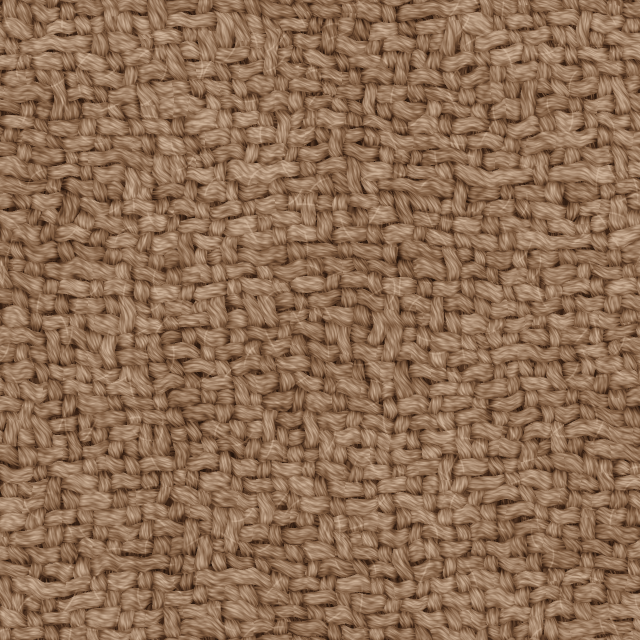
Write a Shadertoy shader that draws this texture.

```glsl
const vec2 THREADS = vec2(42.0, 39.0);   // warp columns, weft rows
const vec3 GAP   = vec3(0.14, 0.08, 0.045);
const vec3 DARK  = vec3(0.25, 0.15, 0.09);
const vec3 JUTE  = vec3(0.49, 0.35, 0.24);
const vec3 STRAW = vec3(0.77, 0.66, 0.56);

float hash(vec2 p) {
    vec3 q = fract(vec3(p.xyx) * 0.1031);
    q += dot(q, q.yzx + 33.33);
    return fract((q.x + q.y) * q.z);
}

vec2 hash2(vec2 p) {
    return vec2(hash(p), hash(p + 71.7));
}

// Distance to the nearest scattered point
float cellular(vec2 p) {
    vec2 cell = floor(p);
    float nearest = 2.0;
    for (int j = -1; j <= 1; j++)
    for (int i = -1; i <= 1; i++) {
        vec2 c = cell + vec2(i, j);
        nearest = min(nearest, distance(p, c + hash2(c)));
    }
    return nearest;
}

// Slow drift that bends the thread grid
vec2 drift(vec2 p) {
    vec2 broad = sin(p.yx * vec2(0.31, 0.27) + 1.7 * sin(p * 0.19));
    vec2 local = sin(p.yx * vec2(1.13, 0.83) + 2.0 * sin(p * 0.71 + 2.0));
    return 0.28 * broad + 0.13 * local;
}

// +1 where the warp lies on top, -1 where the weft does; some crossings slip
float warpSide(vec2 cell) {
    float twill = mod(cell.x + cell.y, 3.0) < 0.5 ? 1.0 : -1.0;
    return hash(cell + 13.0) > 0.92 ? -twill : twill;
}

// One thread: height, position along, position across (-1..1), tone
vec4 thread(float along, float across, float id, bool isWarp) {
    float a = floor(along - 0.5);
    vec2 here = isWarp ? vec2(id, a) : vec2(a, id);
    vec2 next = here + (isWarp ? vec2(0.0, 1.0) : vec2(1.0, 0.0));
    float blend = smoothstep(0.1, 0.9, fract(along - 0.5));
    float lift = mix(warpSide(here), warpSide(next), blend) * (isWarp ? 1.0 : -1.0);

    float seed = hash(vec2(id, isWarp ? 5.0 : 91.0));
    float sway = 0.13 * sin(along * 1.7 + seed * 40.0) + 0.06 * sin(along * 3.9 + seed * 90.0);
    float halfWidth = 0.46 + 0.07 * lift + 0.05 * sin(along * 0.8 + seed * 60.0);
    float v = (across - id - 0.5 - sway) / halfWidth;
    float height = abs(v) < 1.0 ? 0.6 * sqrt(1.0 - v * v) + 0.45 * lift : -1.0;
    float tone = 0.6 * seed + 0.4 * (0.5 + 0.5 * sin(along * 0.9 + seed * 50.0));
    return vec4(height, along, v, tone);
}

// Highest of three neighbouring threads in one direction
vec4 topThread(float along, float across, bool isWarp) {
    vec4 best = vec4(-1.0, along, 0.0, 0.5);
    for (int k = -1; k <= 1; k++) {
        vec4 t = thread(along, across, floor(across) + float(k), isWarp);
        if (t.x > best.x) best = t;
    }
    return best;
}

// Twisted fibres, about 0 on average
float fibres(vec2 uv, float twist, float seed) {
    vec2 p = vec2(uv.x * 1.2, uv.y * 2.7 + uv.x * twist) + seed * 57.0;
    return 0.45 - mix(cellular(p), cellular(p * vec2(1.7, 2.1) + 19.0), 0.4);
}

// Sparse curved stray hairs
float hairs(vec2 p) {
    vec2 cell = floor(p);
    float cover = 0.0;
    for (int j = -1; j <= 1; j++)
    for (int i = -1; i <= 1; i++) {
        vec2 c = cell + vec2(i, j);
        float angle = 6.2832 * hash(c + 3.0);
        vec2 d = p - c - hash2(c);
        d = mat2(cos(angle), sin(angle), -sin(angle), cos(angle)) * d;
        float bend = d.y - 0.5 * (hash(c + 8.0) - 0.5) * d.x * d.x * 3.0;
        float line = 1.0 - smoothstep(0.012, 0.05, abs(bend));
        cover = max(cover, line * (1.0 - smoothstep(0.3, 0.6, abs(d.x))) * step(0.45, hash(c + 5.0)));
    }
    return cover;
}

vec3 juteColour(float t) {
    vec3 c = mix(DARK, JUTE, clamp(t / 0.4, 0.0, 1.0));
    c = mix(c, STRAW, clamp((t - 0.4) / 0.6, 0.0, 1.1));
    return mix(c, GAP, clamp(-t * 4.0, 0.0, 1.0));
}

vec3 burlap(vec2 uv) {
    vec2 grid = uv * THREADS;
    vec2 p = grid + drift(grid);
    vec4 warp = topThread(p.y, p.x, true);
    vec4 weft = topThread(p.x, p.y, false);
    bool isWarp = warp.x > weft.x;
    vec4 top = isWarp ? warp : weft;

    // Depth shading, light from the upper left
    float shade = pow(clamp((top.x + 0.2) / 1.25, 0.0, 1.0), 1.4);
    float light = isWarp ? -0.06 * top.z : 0.09 * top.z;
    float grain = fibres(top.yz, isWarp ? 2.0 : 1.1, top.w > 0.5 ? 1.0 : 2.0);
    float patches = 0.03 * sin(grid.x * 0.23 + 2.0 * sin(grid.y * 0.17));
    float tone = -0.04 + 0.75 * shade + light + 0.95 * grain + 0.25 * (top.w - 0.5) + patches;
    return juteColour(tone + 0.2 * hairs(grid * 0.6));
}

void mainImage(out vec4 fragColor, in vec2 fragCoord) {
    // Four samples smooth the edges
    vec3 sum = vec3(0.0);
    for (int j = 0; j < 2; j++)
    for (int i = 0; i < 2; i++)
        sum += burlap((fragCoord + 0.5 * vec2(i, j) - 0.25) / iResolution.xy);
    fragColor = vec4(sum / 4.0, 1.0);
}
```
